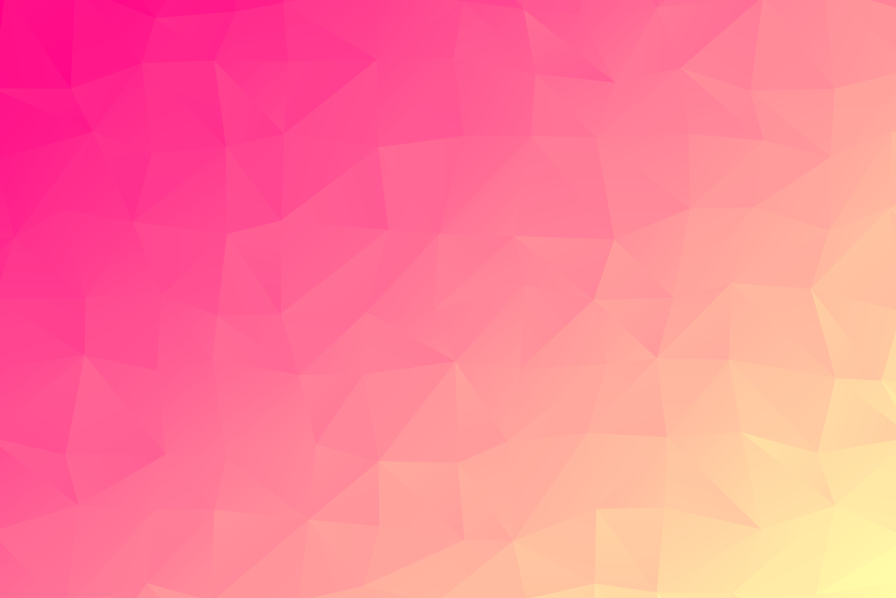
A Shadertoy shader for this background:

```glsl
// A low-poly sheet of facets that runs from hot pink at the top left to pale yellow
// at the bottom right. A jittered grid is split into triangles, and each triangle
// carries its own tilted linear shade; soft coverage weights smooth the seams.

vec2 hash2(vec2 p) {
    return fract(sin(vec2(dot(p, vec2(127.1, 311.7)),
                          dot(p, vec2(269.5, 183.3)))) * 43758.5453);
}

// Grid corner moved at random, little enough that no triangle turns over
vec2 corner(vec2 cell) {
    return cell + 0.5 * (hash2(cell) - 0.5);
}

// Signed distance to the line a-b, positive on its left
float leftOf(vec2 p, vec2 a, vec2 b) {
    vec2 edge = b - a, toP = p - a;
    return (edge.x * toP.y - edge.y * toP.x) / length(edge);
}

// Adds one counter-clockwise triangle: x sums weighted tone, y sums weight
void addFacet(inout vec2 sum, vec2 p, vec2 a, vec2 b, vec2 c,
              vec2 slope, float origin, float soft) {
    float inside = min(leftOf(p, a, b), min(leftOf(p, b, c), leftOf(p, c, a)));
    float weight = smoothstep(-soft, soft, inside);
    vec2 center = (a + b + c) / 3.0;
    vec2 seed = hash2(center * 3.7);
    vec2 tilt = slope * (seed.x * 1.5 - 0.5) + 0.035 * (hash2(center + 9.1) - 0.5);
    float tone = origin + dot(center, slope) + dot(p - center, tilt)
               + 0.03 * (seed.y - 0.5);
    sum += weight * vec2(tone, 1.0);
}

void mainImage(out vec4 fragColor, in vec2 fragCoord) {
    // Eight grid rows fill the canvas height
    float rows = 8.0;
    float width = rows * iResolution.x / iResolution.y;
    vec2 p = fragCoord / iResolution.y * rows;
    float soft = 0.8 * rows / iResolution.y;

    // Overall tone: 0 at the top left, 1 at the bottom right
    vec2 slope = vec2(0.57 / width, -0.43 / rows);
    float origin = 0.43;

    // Split each nearby cell along a randomly chosen diagonal
    vec2 sum = vec2(0.0);
    for (int y = -1; y <= 1; y++) {
        for (int x = -1; x <= 1; x++) {
            vec2 cell = floor(p) + vec2(x, y);
            vec2 a = corner(cell);
            vec2 b = corner(cell + vec2(1, 0));
            vec2 c = corner(cell + vec2(1, 1));
            vec2 d = corner(cell + vec2(0, 1));
            if (hash2(cell + 31.7).x > 0.5) {
                vec2 first = a;
                a = b; b = c; c = d; d = first;
            }
            addFacet(sum, p, a, b, c, slope, origin, soft);
            addFacet(sum, p, a, c, d, slope, origin, soft);
        }
    }

    // Pink to yellow ramp
    float tone = clamp(sum.x / sum.y, 0.0, 1.0);
    vec3 pink = vec3(1.0, 0.0, 0.53);
    vec3 yellow = vec3(1.0, 1.0, 0.66);
    fragColor = vec4(mix(pink, yellow, tone), 1.0);
}
```
